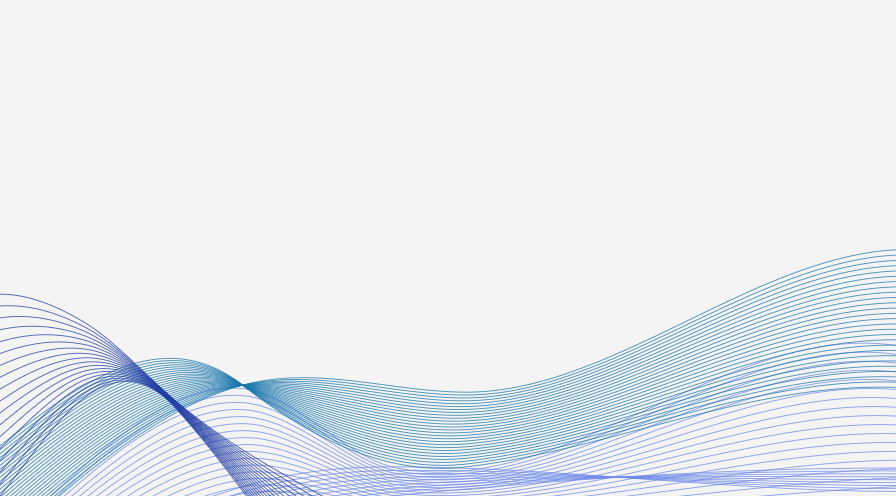
This background is drawn by a Shadertoy shader. Its source:

```glsl
// Ribbons of fine blue lines that twist and wave along the foot of a pale canvas.

const float CANVAS_WIDTH = 768.0;  // design units across the canvas
const float LINE_WIDTH = 0.8;      // in design units
const float LINE_OPACITY = 0.76;
const vec3 PAPER = vec3(0.955);
const vec3 TEAL = vec3(0.09, 0.46, 0.67);
const vec3 PERIWINKLE = vec3(0.42, 0.53, 0.91);
const vec3 NAVY = vec3(0.12, 0.23, 0.64);

// A ribbon spans two cubic edges that share the same knot positions.
struct Ribbon {
    vec4 knots;
    vec4 heightA, slopeA;
    vec4 heightB, slopeB;
    int lines;
    vec3 color;
};

const Ribbon MAIN_WAVE = Ribbon(
    vec4(0.0, 208.0, 400.0, 768.0),
    vec4(-45.0, 95.0, 89.0, 211.0), vec4(0.92, 0.27, 0.0, 0.05),
    vec4(43.0, 95.0, 25.0, 93.0), vec4(0.79, -0.78, 0.12, -0.04),
    27, TEAL);

const Ribbon PALE_WAVE = Ribbon(
    vec4(0.0, 208.0, 340.0, 768.0),
    vec4(-40.0, 92.0, 24.0, 129.0), vec4(0.9, -0.1, -0.2, -0.15),
    vec4(-110.0, -4.0, -14.0, 8.0), vec4(0.6, 0.2, -0.05, 0.05),
    17, PERIWINKLE);

const Ribbon FLAT_WAVE = Ribbon(
    vec4(0.0, 208.0, 336.0, 768.0),
    vec4(-80.0, 8.0, 25.0, 4.0), vec4(0.5, 0.3, 0.0, 0.0),
    vec4(-120.0, -30.0, 0.0, 24.0), vec4(0.5, 0.35, 0.1, 0.0),
    9, PERIWINKLE);

const Ribbon DARK_FAN = Ribbon(
    vec4(0.0, 72.0, 150.0, 320.0),
    vec4(173.0, 149.0, 82.0, -25.0), vec4(0.0, -0.6, -0.85, -0.6),
    vec4(0.0, 84.0, 76.0, -150.0), vec4(1.25, 0.75, -1.1, -1.3),
    18, NAVY);

// Height and slope at x of a Hermite curve through four knots.
vec2 edgeCurve(float x, vec4 knots, vec4 height, vec4 slope) {
    int i = x < knots.y ? 0 : (x < knots.z ? 1 : 2);
    float span = knots[i + 1] - knots[i];
    float t = clamp((x - knots[i]) / span, 0.0, 1.0);
    float h0 = height[i];
    float rise = height[i + 1] - h0;
    float m0 = slope[i] * span;
    float m1 = slope[i + 1] * span;
    float c2 = 3.0 * rise - 2.0 * m0 - m1;
    float c3 = m0 + m1 - 2.0 * rise;
    return vec2(h0 + t * (m0 + t * (c2 + t * c3)),
                (m0 + t * (2.0 * c2 + 3.0 * t * c3)) / span);
}

// Lay evenly blended lines from edge A to edge B over the base colour.
vec3 drawRibbon(vec3 base, vec2 p, float pixel, Ribbon r) {
    vec2 edgeA = edgeCurve(p.x, r.knots, r.heightA, r.slopeA);
    vec2 edgeB = edgeCurve(p.x, r.knots, r.heightB, r.slopeB);
    float peak = min(1.0, LINE_WIDTH / pixel);
    float clear = 1.0;
    for (int i = 0; i < r.lines; i++) {
        vec2 curve = mix(edgeA, edgeB, float(i) / float(r.lines - 1));
        float dist = abs(p.y - curve.x) * inversesqrt(1.0 + curve.y * curve.y);
        float cover = (0.5 * (LINE_WIDTH + pixel) - dist) / pixel;
        clear *= 1.0 - LINE_OPACITY * clamp(cover, 0.0, peak);
    }
    return mix(r.color, base, clear);
}

void mainImage(out vec4 fragColor, in vec2 fragCoord) {
    float pixel = CANVAS_WIDTH / iResolution.x;
    vec2 p = fragCoord * pixel;

    // Back to front
    vec3 color = PAPER;
    color = drawRibbon(color, p, pixel, FLAT_WAVE);
    color = drawRibbon(color, p, pixel, PALE_WAVE);
    color = drawRibbon(color, p, pixel, MAIN_WAVE);
    color = drawRibbon(color, p, pixel, DARK_FAN);
    fragColor = vec4(color, 1.0);
}
```
